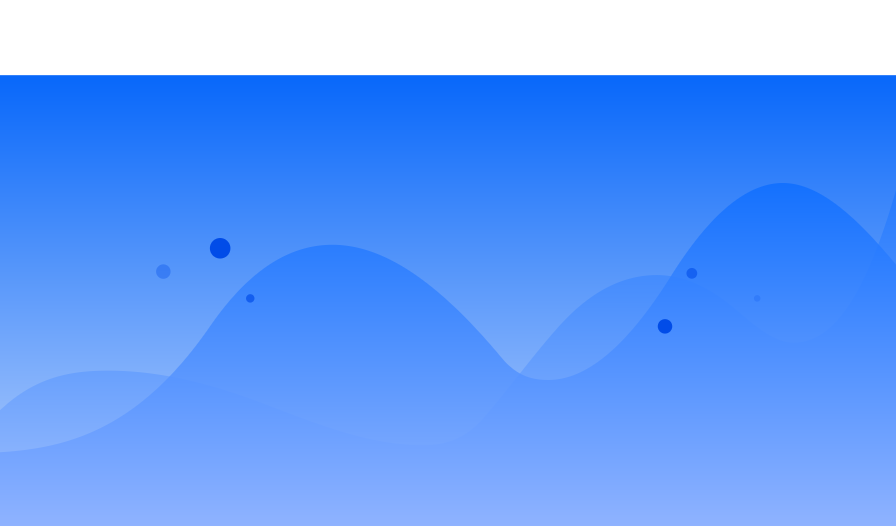
A WebGL 1 fragment shader for this background:

```glsl
precision highp float;
// Blue gradient panel under a white band, with two translucent waves and
// a few dots. Each wave outline is a chain of cubic Hermite spans, with
// knots given on a design grid stretched over the canvas, y downward.
uniform vec2 u_resolution;

#define GRID vec2(768.0, 453.0)
#define PANEL_TOP 64.5
#define PANEL_BOTTOM 451.3
#define WAVE_TOP 157.0
#define BACK_OPACITY 0.5
#define FRONT_OPACITY 0.85
#define SKY_TOP vec3(0.03, 0.405, 0.98)
#define SKY_BOTTOM vec3(0.74, 0.83, 0.985)
#define WAVE_HIGH vec3(0.055, 0.43, 1.0)
#define WAVE_LOW vec3(0.545, 0.69, 1.0)
#define DOT_COLOR vec3(0.005, 0.30, 0.91)

// Height between knots a and b (x, y, slope); keeps 'before' left of a.
float span(float before, float x, vec3 a, vec3 b) {
  float w = b.x - a.x;
  float t = (x - a.x) / w;
  float s = 1.0 - t;
  float y = s * s * ((1.0 + 2.0 * t) * a.y + t * w * a.z)
          + t * t * ((3.0 - 2.0 * t) * b.y - s * w * b.z);
  return x < a.x ? before : y;
}

float backWave(float x) {
  vec3 crest1 = vec3(93.0, 318.0, 0.0);
  vec3 fall1 = vec3(225.0, 346.0, 0.38);
  vec3 dip1 = vec3(362.0, 382.0, 0.0);
  vec3 rise1 = vec3(415.0, 358.0, -1.15);
  vec3 rise2 = vec3(480.0, 279.0, -1.1);
  vec3 crest2 = vec3(563.0, 236.0, 0.0);
  vec3 fall2 = vec3(630.0, 265.0, 0.85);
  vec3 dip2 = vec3(680.0, 294.0, 0.0);
  float y = span(352.0, x, vec3(0.0, 352.0, -0.95), crest1);
  y = span(y, x, crest1, fall1);
  y = span(y, x, fall1, dip1);
  y = span(y, x, dip1, rise1);
  y = span(y, x, rise1, rise2);
  y = span(y, x, rise2, crest2);
  y = span(y, x, crest2, fall2);
  y = span(y, x, fall2, dip2);
  return span(y, x, dip2, vec3(768.0, 163.0, -3.5));
}

float frontWave(float x) {
  vec3 rise1 = vec3(180.0, 280.0, -1.45);
  vec3 crest1 = vec3(285.0, 210.0, 0.0);
  vec3 fall1 = vec3(430.0, 307.0, 1.2);
  vec3 dip = vec3(470.0, 326.0, 0.0);
  vec3 rise2 = vec3(575.0, 237.0, -1.6);
  vec3 crest2 = vec3(671.0, 157.0, 0.0);
  float y = span(388.0, x, vec3(0.0, 388.0, -0.06), rise1);
  y = span(y, x, rise1, crest1);
  y = span(y, x, crest1, fall1);
  y = span(y, x, fall1, dip);
  y = span(y, x, dip, rise2);
  y = span(y, x, rise2, crest2);
  return span(y, x, crest2, vec3(768.0, 227.0, 1.2));
}

// Smooth coverage from a signed distance, positive inside.
float cover(float d) {
  return clamp(d * u_resolution.y / GRID.y + 0.5, 0.0, 1.0);
}

// Coverage below an outline, corrected for its slope.
float below(float y, float outline, float slope) {
  return cover((y - outline) / sqrt(1.0 + slope * slope));
}

vec3 addDot(vec3 base, vec2 p, vec2 center, float radius, float opacity) {
  return mix(base, DOT_COLOR, opacity * cover(radius - length(p - center)));
}

void main() {
  vec2 uv = gl_FragCoord.xy / u_resolution;
  vec2 p = vec2(uv.x, 1.0 - uv.y) * GRID;

  // Panel gradient
  float depth = clamp((p.y - PANEL_TOP) / (PANEL_BOTTOM - PANEL_TOP), 0.0, 1.0);
  vec3 color = mix(SKY_TOP, SKY_BOTTOM, depth);

  // Waves share one vertical gradient
  float fade = clamp((p.y - WAVE_TOP) / (PANEL_BOTTOM - WAVE_TOP), 0.0, 1.0);
  vec3 waveColor = mix(WAVE_HIGH, WAVE_LOW, fade);
  float back = backWave(p.x);
  float front = frontWave(p.x);
  float backFill = below(p.y, back, backWave(p.x + 1.0) - back);
  float frontFill = below(p.y, front, frontWave(p.x + 1.0) - front);
  color = mix(color, waveColor, BACK_OPACITY * backFill);
  color = mix(color, waveColor, FRONT_OPACITY * frontFill);

  // Left dots, then right dots
  color = addDot(color, p, vec2(188.7, 213.0), 8.8, 1.0);
  color = addDot(color, p, vec2(140.0, 233.0), 6.2, 0.35);
  color = addDot(color, p, vec2(214.5, 256.0), 3.6, 0.7);
  color = addDot(color, p, vec2(570.0, 280.0), 6.2, 1.0);
  color = addDot(color, p, vec2(593.0, 234.5), 4.6, 0.6);
  color = addDot(color, p, vec2(649.0, 256.0), 2.8, 0.2);

  // White band above and thin white rim below
  float panel = cover(p.y - PANEL_TOP) * cover(PANEL_BOTTOM - p.y);
  gl_FragColor = vec4(mix(vec3(1.0), color, panel), 1.0);
}
```
